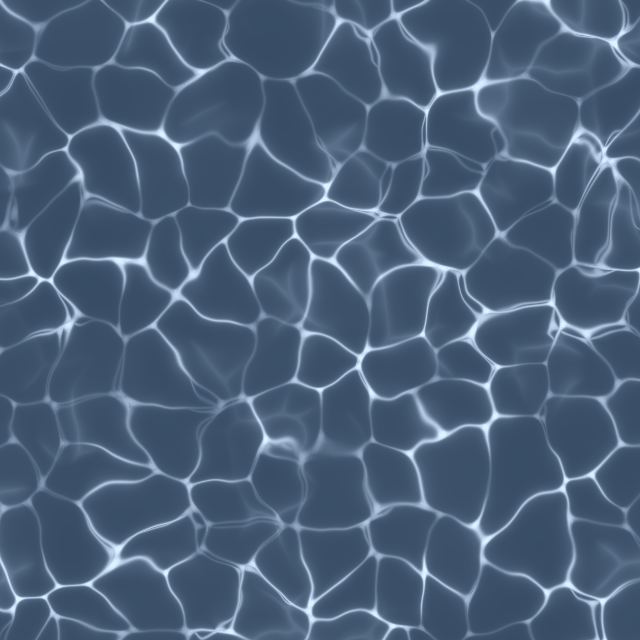
Write a three.js fragment shader that draws this texture.

```glsl
varying vec2 vUv;

vec2 hash2(vec2 p) {
  vec3 q = fract(vec3(p.xyx) * vec3(0.1031, 0.1030, 0.0973));
  q += dot(q, q.yzx + 33.33);
  return fract((q.xx + q.yz) * q.zy);
}

vec2 noise2(vec2 p) {
  vec2 i = floor(p);
  vec2 f = fract(p);
  f = f * f * f * (f * (f * 6.0 - 15.0) + 10.0);
  return mix(mix(hash2(i), hash2(i + vec2(1.0, 0.0)), f.x),
             mix(hash2(i + vec2(0.0, 1.0)), hash2(i + 1.0), f.x), f.y);
}

vec2 cellPoint(vec2 cell) {
  return cell + 0.5 + 0.84 * (hash2(cell + 57.0) - 0.5);
}

// x: rounded distance to the nearest cell wall, y: distance to the second wall
vec2 cellWalls(vec2 p) {
  vec2 home = floor(p);
  vec2 nearest = home;
  float best = 100.0;
  for (int j = -1; j <= 1; j++) {
    for (int i = -1; i <= 1; i++) {
      vec2 cell = floor(p) + vec2(float(i), float(j));
      vec2 toPoint = cellPoint(cell) - p;
      float d = dot(toPoint, toPoint);
      if (d < best) {
        best = d;
        home = cell;
        nearest = toPoint;
      }
    }
  }
  float sum = 0.0;
  float first = 100.0;
  float second = 100.0;
  for (int j = -2; j <= 2; j++) {
    for (int i = -2; i <= 2; i++) {
      if (i == 0 && j == 0) continue;
      vec2 other = cellPoint(home + vec2(float(i), float(j))) - p;
      float d = dot(0.5 * (nearest + other), normalize(other - nearest));
      sum += exp(-24.0 * d);
      second = min(second, max(first, d));
      first = min(first, d);
    }
  }
  return vec2(max(-log(sum + 1e-9) / 24.0, 0.0), second);
}

// Bright core, soft halo and a glint where walls meet
float causticLight(vec2 p, float strength) {
  vec2 wall = cellWalls(p);
  float core = exp(-pow(wall.x / 0.026, 2.0));
  float halo = exp(-wall.x / 0.075);
  float glint = exp(-pow(wall.y / 0.065, 2.0));
  return strength * (0.52 * core + 0.25 * halo) + 0.32 * core * glint;
}

void main() {
  vec2 p = vUv * 10.3 + 20.0;

  // Bend the straight walls like a moving water surface
  vec2 bent = p + 0.55 * (noise2(p * 0.8) - 0.5) + 0.2 * (noise2(p * 2.1 + 9.0) - 0.5);

  // Main net, with a displaced copy that splits some lines into thin lenses
  vec2 patches = noise2(p * 1.15 + 40.0);
  float strength = mix(0.25, 1.1, smoothstep(0.2, 0.8, patches.x));
  float split = smoothstep(0.58, 0.85, patches.y);
  vec2 shift = 0.3 * split * (noise2(p * 1.6 + 71.0) - 0.35);
  float light = causticLight(bent, strength);
  light = max(light, 0.8 * causticLight(bent + shift, strength));

  // Faint, wide folds crossing the cells
  vec2 folds = cellWalls(bent.yx * 0.85 + 130.0);
  float foldMask = smoothstep(0.42, 0.8, noise2(p * 0.9 + 15.0).y);
  light += foldMask * (0.15 * exp(-folds.x / 0.06) + 0.06 * exp(-folds.x / 0.2));
  light += 0.035 * (noise2(p * 0.7 + 90.0).x - 0.5);

  vec3 deepWater = vec3(0.225, 0.305, 0.405);
  vec3 sunlight = vec3(0.56, 0.57, 0.57);
  gl_FragColor = vec4(deepWater + sunlight * min(light, 1.15), 1.0);
}
```
